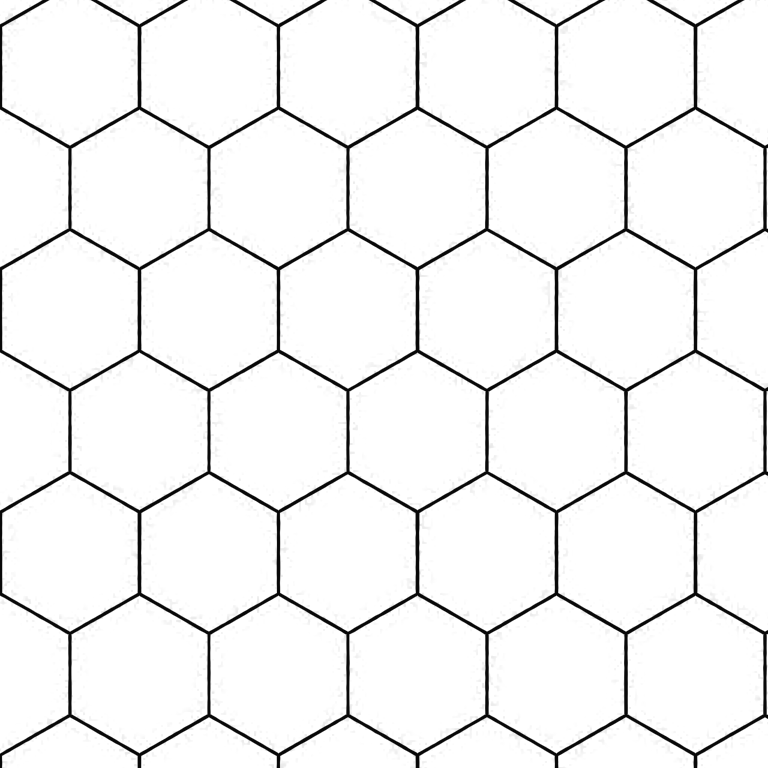
A Shadertoy shader for this pattern:

```glsl
// Honeycomb of pointy-top hexagons drawn with thin dark lines on white.
// Two interleaved rectangular lattices give the distance to the nearest wall;
// value noise adds a slight line wobble and faint specks beside the lines.

#define PITCH 0.1810        // hexagon width, centre to centre
#define ROW 0.1582          // height between rows
#define WALL 0.1064         // length of an upright wall
#define CENTRE vec2(0.0911, 0.9128)
#define LINE_WIDTH 0.0043
#define SOFTNESS 0.0009     // blur on each side of a line
#define WOBBLE 0.0005
#define WIDTH_VARIATION 0.0005
#define GRAIN 256.0         // noise cells across the canvas
#define SPECK_STRENGTH 0.10
#define SPECK_REACH 0.028
#define INK vec3(0.03)

float hash(vec2 p) {
    vec3 q = fract(vec3(p.xyx) * 0.1031);
    q += dot(q, q.yzx + 33.33);
    return fract((q.x + q.y) * q.z);
}

float valueNoise(vec2 p) {
    vec2 cell = floor(p), f = fract(p);
    f = f * f * (3.0 - 2.0 * f);
    float low = mix(hash(cell), hash(cell + vec2(1, 0)), f.x);
    float high = mix(hash(cell + vec2(0, 1)), hash(cell + vec2(1, 1)), f.x);
    return mix(low, high, f.y);
}

// Distance from p to the walls of a centred hexagon, positive inside.
float hexInterior(vec2 p, float uprightExtra) {
    p = abs(p);
    float apex = ROW - 0.5 * WALL;
    vec2 slopeNormal = normalize(vec2(ROW - WALL, 0.5 * PITCH));
    float upright = 0.5 * PITCH - p.x - uprightExtra;
    float slope = dot(slopeNormal, vec2(0.0, apex) - p);
    return min(upright, slope);
}

// Offset from the nearest point of a rectangular lattice.
vec2 latticeOffset(vec2 p, vec2 period) {
    return p - period * floor(p / period + 0.5);
}

float honeycomb(vec2 p) {
    vec2 period = vec2(PITCH, 2.0 * ROW);
    float column = floor(2.0 * p.x / PITCH + 0.5);
    float extra = WIDTH_VARIATION * (hash(vec2(column + 20.0, 7.0)) - 0.5);
    float even = hexInterior(latticeOffset(p, period), extra);
    float odd = hexInterior(latticeOffset(p - 0.5 * period, period), extra);
    return abs(max(even, odd));
}

void mainImage(out vec4 fragColor, in vec2 fragCoord) {
    vec2 uv = fragCoord / iResolution.y;
    float wallDist = honeycomb(uv - CENTRE);

    // Specks on the paper, fading away from the lines
    float speck = smoothstep(0.6, 1.0, valueNoise(uv * GRAIN));
    float nearLine = 1.0 - smoothstep(0.0, SPECK_REACH, wallDist);
    vec3 color = vec3(1.0 - SPECK_STRENGTH * speck * nearLine);

    // Lines with a slightly uneven edge
    float wobble = WOBBLE * (valueNoise(uv * GRAIN * 0.6 + 40.0) - 0.5);
    float edge = wallDist - 0.5 * LINE_WIDTH + wobble;
    float blur = max(SOFTNESS, 0.75 / iResolution.y);
    color = mix(INK, color, smoothstep(-blur, blur, edge));

    fragColor = vec4(color, 1.0);
}
```
